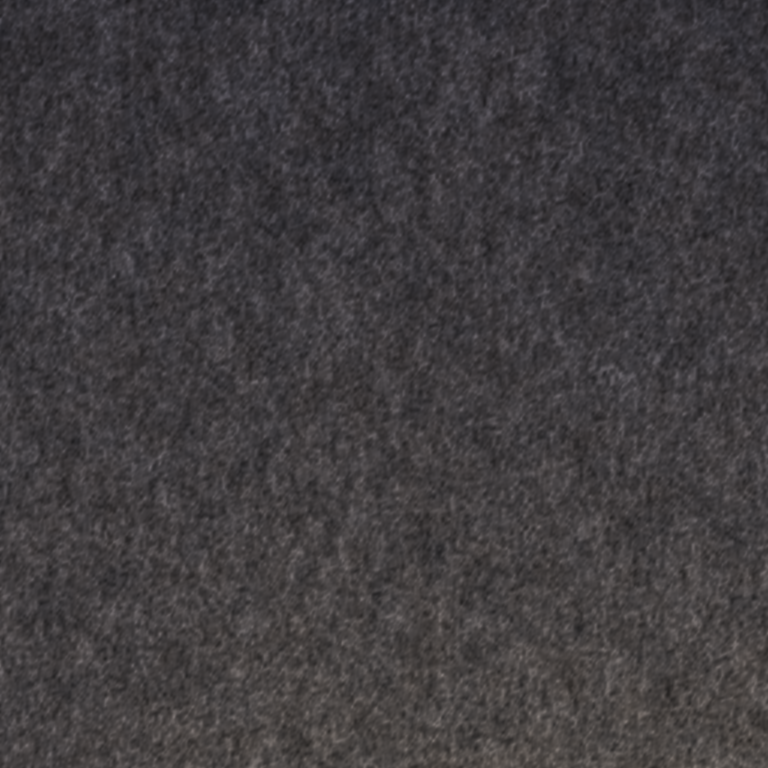
A Shadertoy shader for this texture:

```glsl
// Dark charcoal felted cloth with fine grain, faint vertical fibres and a warm glow from below.
#define COOL_SHADE vec3(0.212, 0.204, 0.224)
#define WARM_SHADE vec3(0.308, 0.288, 0.277)
#define GRAIN_CELLS vec2(168.0, 148.0)
#define FINE_CELLS vec2(255.0, 235.0)
#define FIBRE_CELLS vec2(110.0, 32.0)
#define MOTTLE_CELLS vec2(36.0, 20.0)
#define GRAIN_CONTRAST 0.77
#define GRAIN_SLANT 0.35
#define HUE_DRIFT 0.011

// Integer hash of a lattice cell, from 0 to 1.
float hash(vec2 cell, uint seed) {
    uvec2 q = uvec2(ivec2(cell) + 4096);
    uint h = q.x * 1597334677u ^ q.y * 3812015801u ^ seed * 2654435769u;
    h = (h ^ (h >> 16)) * 2246822519u;
    h = (h ^ (h >> 13)) * 3266489917u;
    return float((h ^ (h >> 16)) >> 8) / 16777216.0;
}

// Smooth value noise, centred on zero.
float noise(vec2 p, uint seed) {
    vec2 cell = floor(p);
    vec2 f = fract(p);
    f = f * f * (3.0 - 2.0 * f);
    float low = mix(hash(cell, seed), hash(cell + vec2(1, 0), seed), f.x);
    float high = mix(hash(cell + vec2(0, 1), seed), hash(cell + vec2(1, 1), seed), f.x);
    return mix(low, high, f.y) - 0.5;
}

// Slanted tufts, finer fuzz, upright fibres and soft mottling.
float clothGrain(vec2 uv) {
    vec2 warp = 0.0018 * vec2(noise(uv * 60.0, 1u), noise(uv * 60.0, 2u));
    vec2 p = uv + warp;
    vec2 slanted = vec2(p.x, p.y - GRAIN_SLANT * p.x);
    vec2 leaning = vec2(p.x - 0.15 * p.y, p.y);
    float grain = 0.50 * noise(slanted * GRAIN_CELLS, 3u);
    grain += 0.36 * noise(leaning * GRAIN_CELLS * 1.13, 4u);
    grain += 0.34 * noise(slanted * FINE_CELLS, 5u);
    grain += 0.30 * noise(p * FIBRE_CELLS, 6u);
    grain += 0.20 * noise(p * MOTTLE_CELLS, 7u);
    return grain;
}

// Broad light: cool above, warm towards the lower right.
vec3 baseShade(vec2 uv) {
    float rise = 1.0 - uv.y;
    float side = mix(0.68, 1.0, smoothstep(0.0, 0.45, uv.x));
    float glow = rise * (0.42 + 0.58 * rise * side);
    glow *= mix(1.0, side, rise * rise);
    glow += 0.05 * noise(uv * 5.0, 8u);
    float topCorners = smoothstep(0.55, 1.0, uv.y) * pow(abs(uv.x - 0.5) * 2.0, 2.0);
    return mix(COOL_SHADE, WARM_SHADE, glow) * (1.0 - 0.07 * topCorners);
}

void mainImage(out vec4 fragColor, in vec2 fragCoord) {
    vec2 uv = fragCoord / iResolution.xy;
    float grain = clothGrain(uv);

    // Bright flecks stand out a little more than the dark gaps.
    float relief = grain + 0.9 * grain * abs(grain) * step(0.0, grain);
    vec3 color = baseShade(uv) * (1.0 + GRAIN_CONTRAST * relief);

    // Slight drift between warm and bluish threads.
    float hue = noise(uv * 28.0, 9u) + 0.6 * noise(uv * 90.0, 10u);
    color += HUE_DRIFT * hue * vec3(0.6, 0.0, -0.7);
    fragColor = vec4(clamp(color, 0.0, 1.0), 1.0);
}
```
